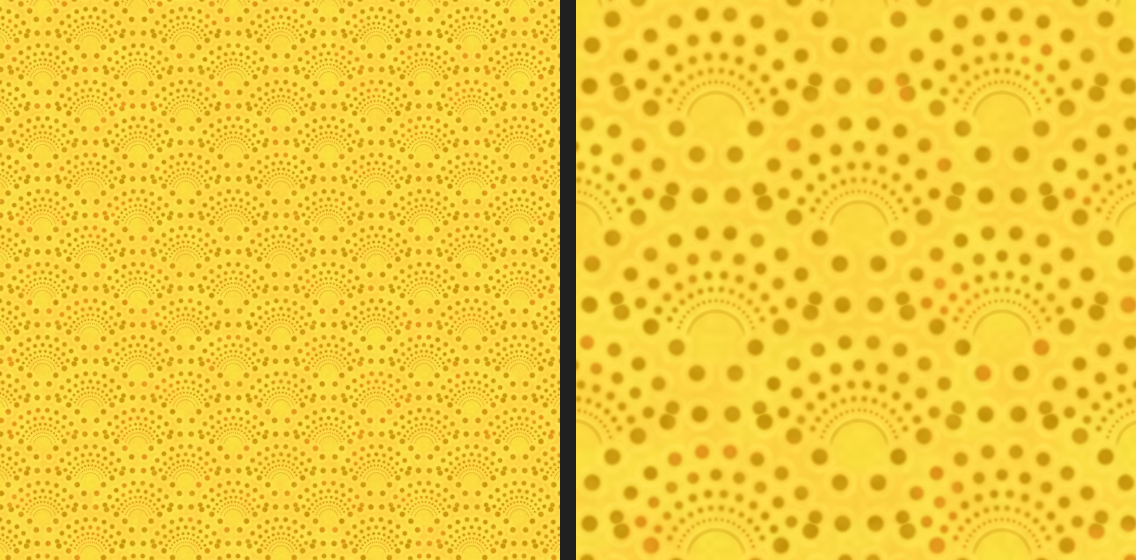
Left: the whole. Right: its middle third, enlarged.
Write a WebGL 1 fragment shader that draws this pattern.

```glsl
precision highp float;
// Overlapping scallop fans made of dotted rings, ochre on warm yellow.

uniform vec2 u_resolution;

#define PITCH 0.1702               // fan spacing across, in canvas widths
#define ROW_STEP 0.3825            // row spacing, in pitches
#define ANCHOR vec2(0.4167, 0.4644) // centre of one fan on the canvas
#define SOFTNESS 0.009             // edge blur of the dots, in pitches
#define BASE vec3(0.99, 0.82, 0.25)
#define LEMON vec3(0.98, 0.86, 0.26)
#define GLOW vec3(1.00, 0.89, 0.32)
#define OCHRE vec3(0.80, 0.61, 0.06)
#define ORANGE vec3(0.89, 0.60, 0.10)

float hash(vec2 p) {
    return fract(sin(dot(p, vec2(127.1, 311.7))) * 43758.5453);
}

float noise(vec2 p) {
    vec2 cell = floor(p);
    vec2 f = fract(p);
    f = f * f * (3.0 - 2.0 * f);
    float below = mix(hash(cell), hash(cell + vec2(1.0, 0.0)), f.x);
    float above = mix(hash(cell + vec2(0.0, 1.0)), hash(cell + 1.0), f.x);
    return mix(below, above, f.y);
}

// Distance to the nearest of count dots, spread symmetrically about the top.
float dotRing(vec2 q, float radius, float stepDegrees, float count, float size) {
    float stepAngle = radians(stepDegrees);
    float last = 0.5 * (count - 1.0);
    float index = floor(atan(q.x, q.y) / stepAngle + last + 0.5);
    float angle = (clamp(index, 0.0, count - 1.0) - last) * stepAngle;
    return length(q - radius * vec2(sin(angle), cos(angle))) - size;
}

// Dots grow from the inner ring to the scallop outline.
float fanDots(vec2 q) {
    float d = dotRing(q, 0.508, 13.0, 10.0, 0.028);
    d = min(d, dotRing(q, 0.376, 15.0, 10.0, 0.024));
    d = min(d, dotRing(q, 0.293, 16.0, 9.0, 0.020));
    d = min(d, dotRing(q, 0.227, 14.0, 10.0, 0.014));
    d = min(d, dotRing(q, 0.177, 12.0, 12.0, 0.009));
    return min(d, dotRing(q, 0.137, 9.0, 17.0, 0.003));
}

void main() {
    float canvas = min(u_resolution.x, u_resolution.y);
    vec2 uv = gl_FragCoord.xy / canvas;
    vec2 p = (uv - ANCHOR) / PITCH;
    float edge = max(SOFTNESS, 0.8 / (canvas * PITCH));

    // Gather the fans that can reach this point
    float dots = 1.0;
    float arc = 0.0;
    float core = 0.0;
    for (int i = -1; i <= 1; i++) {
        float row = floor(p.y / ROW_STEP) + float(i);
        float x = p.x - 0.5 * mod(row, 2.0);
        float column = floor(x + 0.5);
        vec2 q = vec2(x - column, p.y - row * ROW_STEP);
        dots = min(dots, fanDots(q));
        float line = 1.0 - smoothstep(0.0, edge, abs(length(q) - 0.100) - 0.002);
        arc = max(arc, line * smoothstep(0.0, 0.04, q.y));
        float glow = 1.0 - smoothstep(0.05, 0.13, length(q - vec2(0.0, 0.01)));
        core = max(core, glow * (0.35 + 0.65 * hash(vec2(column, row))));
    }

    // Mottled ground with pale halos and a bright spot under each fan
    float mottle = noise(uv * 46.0);
    vec3 color = mix(BASE, LEMON, smoothstep(0.45, 0.8, mottle));
    float halo = 1.0 - smoothstep(0.0, 0.018, abs(dots - 0.022));
    color = mix(color, GLOW, halo * (0.3 + 0.5 * noise(uv * 90.0)));
    color = mix(color, vec3(0.98, 0.89, 0.24), 0.8 * core);
    color = mix(color, OCHRE, 0.35 * arc);

    // Dots, with scattered orange patches and uneven ink
    float patchy = smoothstep(0.66, 0.84, noise(uv * 34.0 + 7.3));
    vec3 ink = mix(OCHRE, ORANGE, patchy);
    ink += 0.06 * (noise(uv * 120.0) - 0.5);
    color = mix(color, ink, 1.0 - smoothstep(-edge, edge, dots));

    color += 0.025 * (noise(uv * 230.0) - 0.5);
    gl_FragColor = vec4(clamp(color, 0.0, 1.0), 1.0);
}
```
